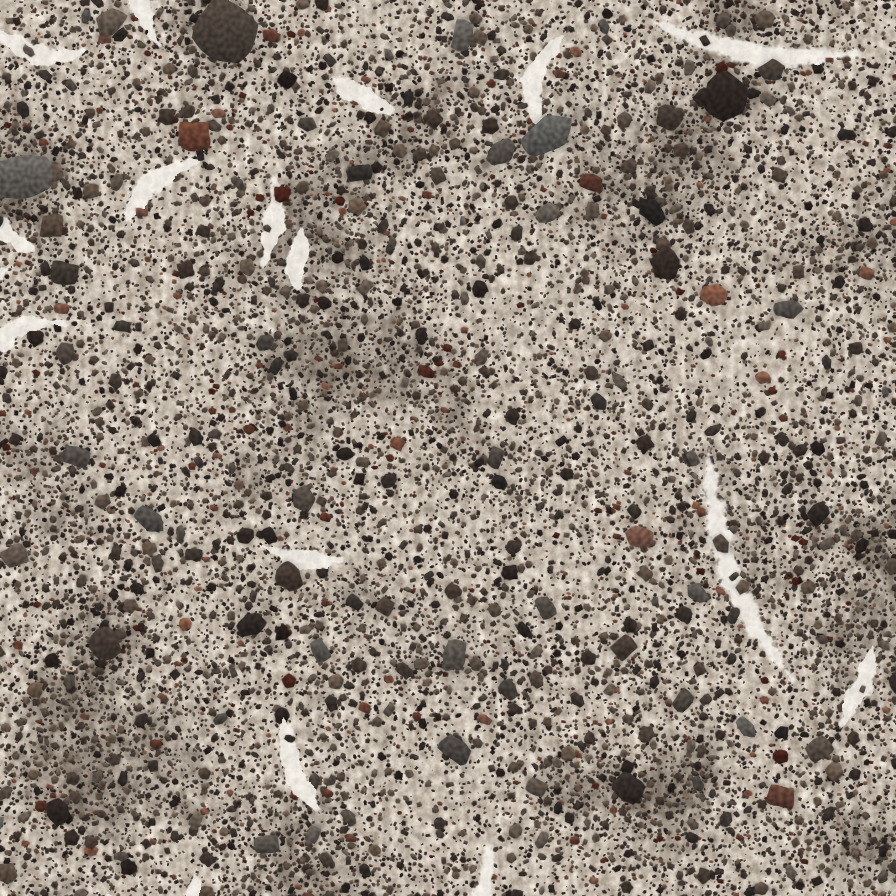
This texture is drawn by a WebGL 1 fragment shader. Its source:

```glsl
precision highp float;
// Weathered pale surface strewn with dark grit, pebbles and white scrapes.
// Mottled gradient noise forms the ground; jittered cells scatter angular
// grains in five sizes, with curved, tapered scrapes laid between them.
uniform vec2 u_resolution;

#define GRIT_SHARE 0.56
#define STAIN_AMOUNT 0.62
#define CLUSTERING 0.9
#define MOTTLE 0.62
#define GROUND_TONE 0.66
#define EDGE_PIXELS 0.9
#define PALE vec3(0.92, 0.885, 0.835)
#define SHADE vec3(0.51, 0.455, 0.395)
#define DIRT vec3(0.37, 0.33, 0.285)
#define CHALK vec3(0.94, 0.925, 0.895)
#define DARK vec3(0.135, 0.105, 0.10)
#define BROWN vec3(0.40, 0.335, 0.28)

vec2 hash2(vec2 p) {
  vec3 q = fract(p.xyx * vec3(0.1031, 0.1030, 0.0973));
  q += dot(q, q.yzx + 33.33);
  return fract((q.xx + q.yz) * q.zy);
}

float cornerSlope(vec2 cell, vec2 offset) {
  float angle = 6.2832 * hash2(cell).x;
  return dot(vec2(cos(angle), sin(angle)), offset);
}

float gradientNoise(vec2 p) {
  vec2 i = floor(p), f = fract(p);
  vec2 u = f * f * f * (f * (f * 6.0 - 15.0) + 10.0), e = vec2(1.0, 0.0);
  float low = mix(cornerSlope(i, f), cornerSlope(i + e, f - e), u.x);
  float high = mix(cornerSlope(i + e.yx, f - e.yx), cornerSlope(i + 1.0, f - 1.0), u.x);
  return 1.4 * mix(low, high, u.y);
}

float fbm(vec2 p) {
  float sum = 0.0, gain = 0.55;
  for (int i = 0; i < 4; i++) {
    sum += gain * gradientNoise(p);
    p = mat2(1.6, 1.2, -1.2, 1.6) * p + 19.7;
    gain *= 0.55;
  }
  return sum;
}

vec2 turn(vec2 v, float angle) {
  float c = cos(angle), s = sin(angle);
  return vec2(c * v.x + s * v.y, c * v.y - s * v.x);
}

// One layer of angular grains; radii are in cell units.
vec3 addGrains(vec3 ground, vec2 p, float cells, float share, vec2 radii, float grey) {
  vec2 q = p * cells + cells * 0.37, home = floor(q);
  float edge = EDGE_PIXELS * cells / min(u_resolution.x, u_resolution.y);
  float rough = gradientNoise(q * 3.1), speck = gradientNoise(p * 190.0);
  vec3 color = ground;
  for (int j = -1; j <= 1; j++) {
    for (int i = -1; i <= 1; i++) {
      vec2 id = home + vec2(float(i), float(j));
      vec2 place = hash2(id + 3.0), kind = hash2(id + 71.0), form = hash2(id + 137.0);
      float radius = mix(radii.x, radii.y, form.x * form.x);
      radius *= smoothstep(kind.x - 0.04, kind.x + 0.08, share);
      vec2 d = turn(q - id - 0.5 - 0.8 * (place - 0.5), 6.2832 * form.y);
      d.y *= 1.0 + 0.7 * place.x;
      float side = 6.2832 / (4.0 + floor(place.y * 3.0));
      float bearing = atan(d.y, d.x + 1e-5);
      float facet = cos(floor(0.5 + bearing / side) * side - bearing);
      float reach = length(d) * mix(1.0, facet, 0.65) + 0.2 * radius * rough;
      float cover = smoothstep(edge, -edge, reach - radius) * smoothstep(0.0, 0.08, radius);
      float shadow = smoothstep(radius * 1.6, radius * 0.8, reach) * step(0.05, radius);
      vec3 stone = mix(DARK, BROWN, kind.y);
      stone = mix(stone, vec3(dot(stone, vec3(0.33))) + vec3(0.035, 0.03, 0.02), grey * place.x);
      stone += vec3(0.10, 0.0, -0.02) * step(0.93, form.y);
      float light = turn(d, -6.2832 * form.y).y / max(radius, 0.05);
      stone *= 1.0 + 0.22 * clamp(light, -1.0, 1.0) + 0.28 * speck;
      color = mix(color * (1.0 - 0.16 * shadow), stone, cover);
    }
  }
  return color;
}

// Coverage of curved, tapered scrapes with ragged rims.
float scrapes(vec2 p, float cells, float share, float width) {
  vec2 q = p * cells + 5.3, home = floor(q);
  float ragged = fbm(p * 38.0), cover = 0.0;
  for (int j = -1; j <= 1; j++) {
    for (int i = -1; i <= 1; i++) {
      vec2 id = home + vec2(float(i), float(j));
      vec2 place = hash2(id + 11.0), form = hash2(id + 53.0), kind = hash2(id + 97.0);
      vec2 d = turn(q - id - place, 3.1416 * form.x);
      float along = d.x / mix(0.25, 0.6, form.y);
      float taper = 1.0 - along * along;
      float across = abs(d.y - (kind.y - 0.5) * d.x * d.x * 1.8);
      float gap = across - width * (taper + 0.9 * ragged * step(-0.4, taper));
      float mark = smoothstep(0.012, -0.012, gap) * smoothstep(0.0, 0.25, taper);
      cover = max(cover, mark * step(kind.x, share));
    }
  }
  return cover;
}

void main() {
  vec2 p = gl_FragCoord.xy / min(u_resolution.x, u_resolution.y);
  float patches = fbm(p * 4.3 + 8.0);
  float crowd = clamp(1.0 + CLUSTERING * patches, 0.45, 1.6);

  // Mottled ground with faint upright streaks and dirty stains.
  float mottle = fbm(p * 85.0) + 0.35 * gradientNoise(p * vec2(150.0, 24.0));
  vec3 color = mix(SHADE, PALE, clamp(GROUND_TONE + MOTTLE * mottle, 0.0, 1.08));
  float stain = smoothstep(0.0, 0.6, patches + 0.3 * fbm(p * 26.0 + 4.0));
  color = mix(color, DIRT * (1.0 + 0.4 * mottle), STAIN_AMOUNT * stain);

  // Fine grit, then scrapes, then loose larger stones on top.
  color = addGrains(color, p, 172.0, GRIT_SHARE * crowd, vec2(0.2, 0.46), 0.2);
  color = addGrains(color, p, 96.0, GRIT_SHARE * 0.9 * crowd, vec2(0.2, 0.5), 0.3);
  float scraped = max(scrapes(p, 3.6, 0.3, 0.045), scrapes(p, 9.0, 0.2, 0.10));
  color = mix(color, CHALK * (1.0 + 0.07 * mottle), 0.94 * scraped);
  color = addGrains(color, p, 47.0, 0.32 * crowd * (1.0 - 0.6 * scraped), vec2(0.18, 0.46), 0.5);
  color = addGrains(color, p, 19.0, 0.2 * crowd, vec2(0.15, 0.36), 0.9);
  color = addGrains(color, p, 7.0, 0.11 * crowd, vec2(0.14, 0.27), 1.0);
  gl_FragColor = vec4(clamp(color, 0.0, 1.0), 1.0);
}
```
